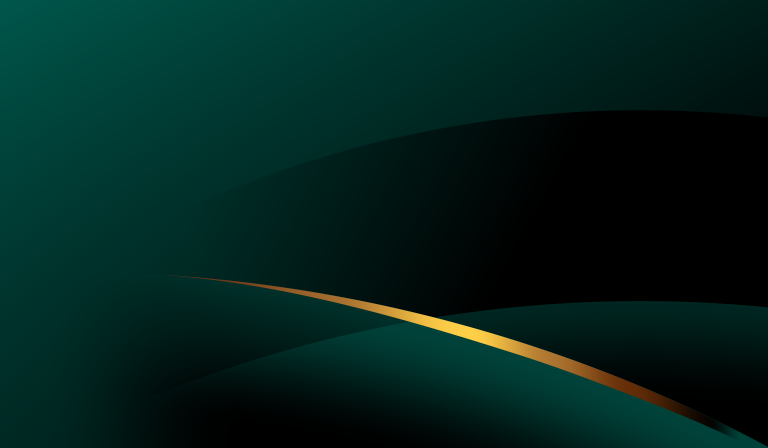
Write a Shadertoy shader that draws this background.

```glsl
// Dark green backdrop of overlapping curved sheets with a tapering gold ribbon.
// Each sheet is a huge disc; its depth below the rim drives the shading,
// and the ribbon is a band of varying thickness along one rim.

// Depth inside a disc given by its topmost point and radius
float discDepth(vec2 p, vec2 apex, float radius) {
    return radius - length(p - apex + vec2(0.0, radius));
}

// Antialiased coverage, positive distance is inside
float cover(float d) {
    return clamp(0.5 + d * iResolution.y, 0.0, 1.0);
}

vec3 green(float level) {
    return vec3(0.0, level, level * 0.87);
}

// Bronze at the left, bright yellow in the middle, fading to black at the right
vec3 goldColor(float x) {
    vec3 c = mix(vec3(0.42, 0.21, 0.09), vec3(0.64, 0.42, 0.18), smoothstep(0.45, 0.76, x));
    c = mix(c, vec3(1.0, 0.81, 0.28), smoothstep(0.72, 1.03, x));
    c = mix(c, vec3(0.68, 0.46, 0.19), smoothstep(1.05, 1.24, x));
    c = mix(c, vec3(0.40, 0.18, 0.03), smoothstep(1.22, 1.41, x));
    return mix(c, vec3(0.01, 0.01, 0.0), smoothstep(1.39, 1.61, x));
}

void mainImage(out vec4 fragColor, in vec2 fragCoord) {
    vec2 p = fragCoord / iResolution.xy * vec2(1.714, 1.0);
    float down = 1.0 - p.y;

    // Signed depths of the three curved sheets
    float upper = discDepth(p, vec2(1.43, 0.754), 2.455);
    float lower = discDepth(p, vec2(1.43, 0.328), 2.90);
    float front = discDepth(p, vec2(0.156, 0.393), 3.304);

    // Backdrop, brightest in the top left corner
    float backdrop = 0.34 - 0.13 * p.x - 0.24 * down + 0.06 * down * down;

    // Upper sheet falls diagonally to black and melts into the backdrop
    float shade = max(0.0, 0.16 - 0.235 * (p.x + 0.55 * down - 0.78));
    float level = mix(backdrop, min(backdrop, shade), cover(upper));

    // Lower sheet behind the ribbon, lit along its rim
    float behind = 0.155 * (1.0 - smoothstep(-0.03, 0.23, lower));
    level = mix(level, behind, cover(lower) * smoothstep(0.7, 0.95, p.x));

    // Front sheet, split where the lower rim crosses it
    float dim = max(0.0, 0.17 + 0.04 * p.x - 0.7 * front);
    float lit = 0.26 * (1.0 - smoothstep(0.02, 0.32, front));
    float sheet = mix(dim, lit, cover(lower));
    sheet = mix(backdrop, sheet, smoothstep(0.1, 0.55, p.x));
    level = mix(level, sheet, cover(front));
    vec3 color = green(level);

    // Gold ribbon hanging just below the front rim
    float thickness = 0.028 * smoothstep(0.33, 1.15, p.x)
                    * (1.0 - 0.4 * smoothstep(1.3, 1.75, p.x));
    float ribbon = cover(front) * cover(thickness - front)
                 * smoothstep(0.35, 0.40, p.x) * (1.0 - smoothstep(1.58, 1.66, p.x));
    color = mix(color, goldColor(p.x), ribbon);

    fragColor = vec4(color, 1.0);
}
```
